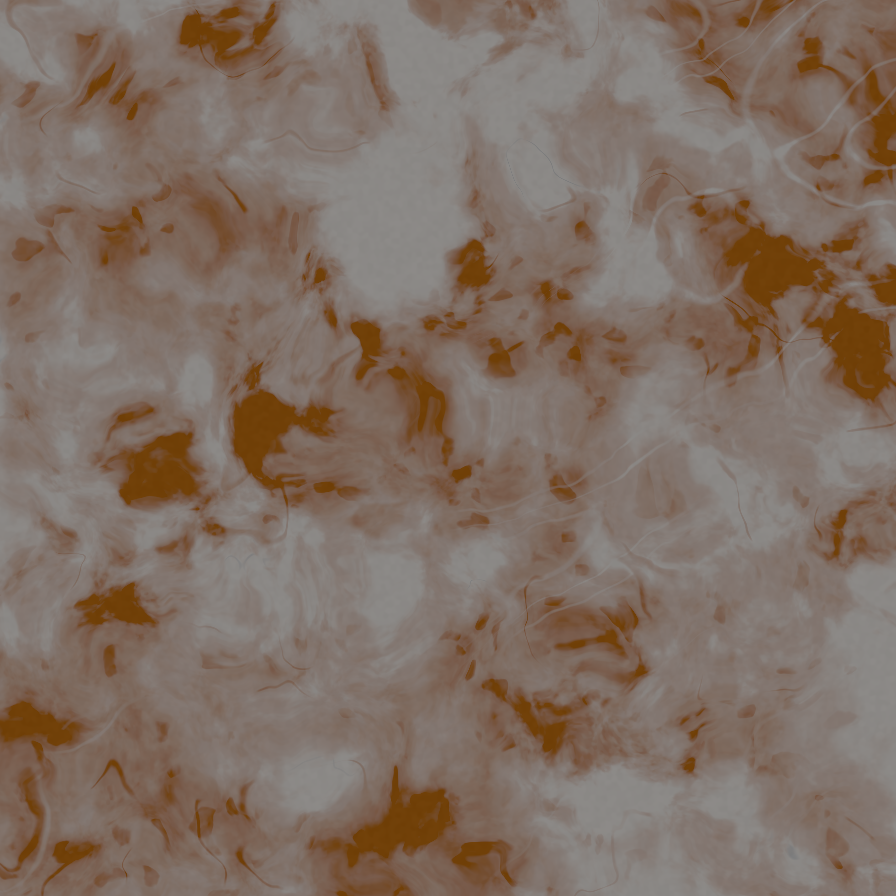
Write a Shadertoy shader that draws this texture.

```glsl
const vec3 PALE_GREY  = vec3(0.545, 0.535, 0.525);
const vec3 WARM_GREY  = vec3(0.510, 0.460, 0.435);
const vec3 DUSTY_ROSE = vec3(0.490, 0.410, 0.360);
const vec3 DULL_RUST  = vec3(0.470, 0.350, 0.285);
const vec3 DEEP_RUST  = vec3(0.450, 0.295, 0.170);
const vec3 OCHRE      = vec3(0.440, 0.250, 0.030);
const vec3 SLATE      = vec3(0.430, 0.440, 0.455);

const vec2  PATCH_FREQ   = vec2(5.0, 3.2);   // patches are taller than wide
const vec2  VEIN_FREQ    = vec2(3.0, 10.0);  // stretched along the vein direction
const float VEIN_ANGLE   = 0.6;
const float DETAIL_FREQ  = 14.0;
const float PATCH_AMOUNT = 1.35;
const float DETAIL_AMOUNT = 1.0;
const float OCHRE_AMOUNT = 1.3;
const float VEIN_AMOUNT  = 0.95;
const float CRACK_AMOUNT = 0.9;
const float FLECK_AMOUNT = 0.7;
const float WEAR_BIAS    = -0.12;

vec3 hash3(vec2 p) {
    vec3 h = fract(p.xyx * vec3(0.1031, 0.1030, 0.0973));
    h += dot(h, h.yxz + 33.33);
    return fract((h.xxy + h.yzz) * h.zyx);
}

// Cellular noise with softly blended cells, from -1 to 1
float cells(vec2 p) {
    vec2 cell = floor(p), local = fract(p);
    float total = 0.0, weights = 0.0;
    for (int y = -1; y <= 1; y++) {
        for (int x = -1; x <= 1; x++) {
            vec2 offset = vec2(x, y);
            vec3 h = hash3(cell + offset + 50.0);
            vec2 d = offset + 0.1 + 0.8 * h.xy - local;
            float w = exp(-5.0 * dot(d, d));
            total += w * (2.0 * h.z - 1.0);
            weights += w;
        }
    }
    return total / weights;
}

float layeredCells(vec2 p, int layers, float gain) {
    float sum = 0.0, amplitude = 1.0;
    for (int i = 0; i < layers; i++) {
        sum += amplitude * cells(p);
        p = mat2(1.64, 1.26, -1.26, 1.64) * p + 17.3;
        amplitude *= gain;
    }
    return sum;
}

// Thin line where the field crosses zero
float contour(float field, float width) {
    return 1.0 - smoothstep(0.15 * width, width, abs(field));
}

vec2 crinkle(vec2 p) {
    vec2 slow = vec2(cells(p * 9.0 + 3.0), cells(p * 9.0 + 41.0));
    vec2 fast = vec2(cells(p * 32.0 + 7.0), cells(p * 32.0 + 83.0));
    return p + 0.030 * slow + 0.008 * fast;
}

vec3 rustRamp(float wear) {
    vec3 c = mix(PALE_GREY, WARM_GREY, smoothstep(-1.15, -0.1, wear));
    c = mix(c, DUSTY_ROSE, clamp((wear + 0.1) / 0.77, 0.0, 1.0));
    c = mix(c, DULL_RUST, clamp((wear - 0.67) / 0.63, 0.0, 1.0));
    c = mix(c, DEEP_RUST, clamp((wear - 1.3) / 0.45, 0.0, 1.0));
    return mix(c, OCHRE, clamp((wear - 1.75) / 0.35, 0.0, 1.0));
}

void mainImage(out vec4 fragColor, in vec2 fragCoord) {
    vec2 uv = fragCoord / iResolution.y;
    vec2 p = crinkle(uv);

    // Broad patches and crumbly detail
    float broad = layeredCells(p * PATCH_FREQ + 11.0, 2, 0.45);
    float detail = layeredCells(p * DETAIL_FREQ + 29.0, 5, 0.58);
    float roughness = mix(0.45, 1.1, smoothstep(-0.6, 0.1, broad));
    float wear = WEAR_BIAS + PATCH_AMOUNT * broad + DETAIL_AMOUNT * roughness * detail;
    wear += 0.15 * cells(uv * vec2(45.0, 5.0) + 5.0);

    // Concentrated ochre stains
    float stain = cells(p * 3.5 + 63.0) + 0.3 * detail + 0.25 * broad;
    wear += OCHRE_AMOUNT * smoothstep(0.55, 0.9, stain);

    // Rust flecks and short dark cracks
    float fleck = cells(p * 60.0 + 19.0) + 0.35 * detail;
    wear += FLECK_AMOUNT * roughness * smoothstep(0.6, 0.9, fleck);
    float crackMask = smoothstep(0.1, 0.5, cells(uv * 20.0 + 37.0));
    float crack = contour(cells(p * 13.0 + 91.0), 0.07);
    wear += CRACK_AMOUNT * roughness * crackMask * crack;

    // Pale mineral veins in slanting bundles
    float s = sin(VEIN_ANGLE), c = cos(VEIN_ANGLE);
    vec2 along = mat2(c, -s, s, c) * mix(uv, p, 0.6);
    float flow = cells(along * VEIN_FREQ + 47.0);
    float strands = contour(sin(9.0 * flow + 0.6 * sin(31.0 * along.x)), 0.28);
    float veinMask = smoothstep(0.0, 0.6, cells(uv * 4.0 + 71.0) + 0.2 * detail);
    wear -= VEIN_AMOUNT * veinMask * strands;

    // Faint slate scratches on the pale areas
    float scratch = contour(cells(p * 38.0 + 13.0), 0.12);
    float scratchMask = smoothstep(0.5, 0.8, cells(uv * 12.0 + 57.0));
    scratchMask *= 1.0 - smoothstep(-1.1, -0.5, wear);

    vec3 color = rustRamp(wear);
    color = mix(color, SLATE, 0.5 * scratch * scratchMask);
    color += 0.008 * cells(uv * 170.0 + 9.0);
    fragColor = vec4(color, 1.0);
}
```
